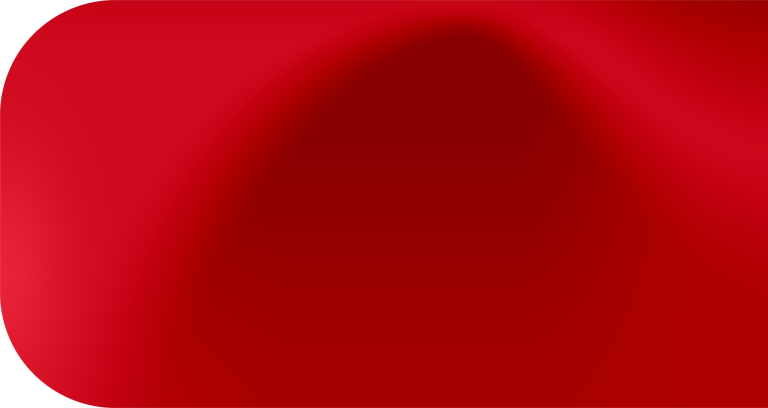
Give the GLSL for this background, as a Shadertoy shader.

```glsl
// Distance to a panel with round left corners, open on the right
float panelDistance(vec2 p) {
    float radius = 0.283;
    vec2 q = vec2(radius - p.x, abs(p.y - 0.5) - 0.5 + radius);
    return length(max(q, 0.0)) + min(max(q.x, q.y), 0.0) - radius;
}

// Height (x) and slope (y) of the hill outline: parabola left, bell right
vec2 hillOutline(float d) {
    if (d < 0.0) return vec2(0.956 - 0.92 * d * d, -1.84 * d);
    float bell = exp(-d * d / 0.2025);
    return vec2(0.956 - 0.48 * (1.0 - bell), -4.74 * d * bell);
}

// Red level inside the hill, darkest under the summit
float hillTone(vec2 p) {
    float tone = mix(0.655, 0.528, smoothstep(-0.05, 0.8, p.y));
    tone = mix(tone, 0.685, smoothstep(1.25, 1.75, p.x));
    return tone + 0.09 * (1.0 - smoothstep(0.1, 0.75, p.x)) * (1.0 - p.y);
}

// Red level of the sky, with a glow at the left and shade at the top right
float skyTone(vec2 p, float above) {
    float tone = 0.805 - 0.035 * smoothstep(0.87, 1.04, p.y);
    vec2 glow = (p - vec2(0.0, 0.33)) / vec2(0.16, 0.3);
    tone += 0.105 * exp(-dot(glow, glow));
    float shade = smoothstep(0.06, 0.58, above) * smoothstep(1.14, 1.5, p.x);
    return tone - 0.19 * shade;
}

// Deep red turns to crimson as the level rises
vec3 redRamp(float level) {
    return vec3(level, max(0.0, level - 0.76) * 0.9, max(0.0, level - 0.69));
}

void mainImage(out vec4 fragColor, in vec2 fragCoord) {
    vec2 p = fragCoord / iResolution.y;
    float fromPeak = p.x - 1.14;
    vec2 outline = hillOutline(fromPeak);

    // Depth below the outline, with a softer edge away from the summit
    float depth = (outline.x - p.y) / sqrt(1.0 + outline.y * outline.y);
    float leftSide = max(-fromPeak, 0.0);
    depth -= 0.12 * leftSide * leftSide * (1.0 - p.y);
    float softness = 0.04 + (fromPeak < 0.0 ? 0.19 : 0.25) * abs(fromPeak);
    float hill = smoothstep(-0.75 * softness, 1.2 * softness, depth);

    float level = mix(skyTone(p, p.y - outline.x), hillTone(p), hill);

    // White outside the rounded panel
    float edge = 0.75 / iResolution.y;
    float outside = smoothstep(-edge, edge, panelDistance(p));
    fragColor = vec4(mix(redRamp(level), vec3(1.0), outside), 1.0);
}
```
